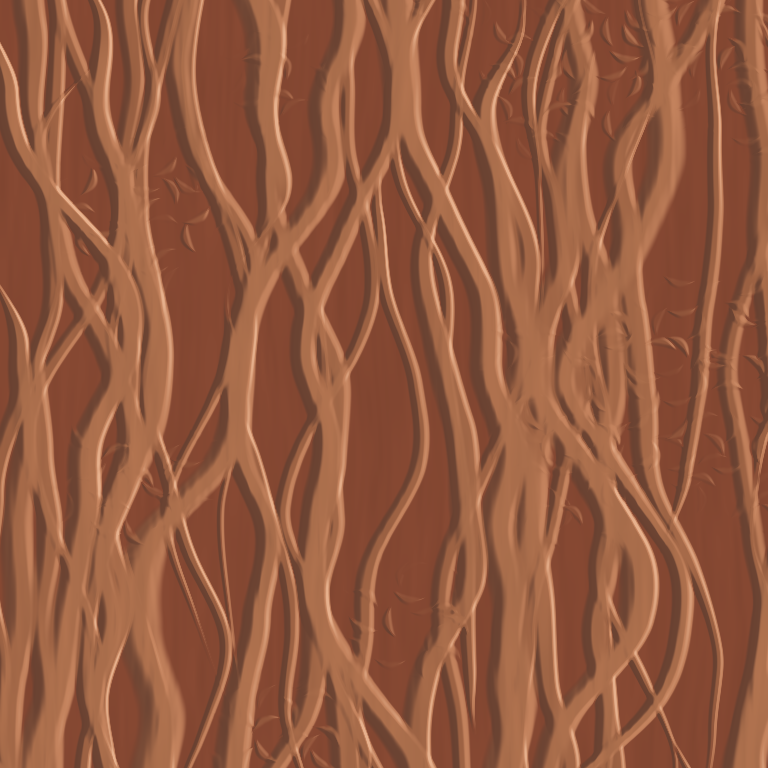
Write a WebGL 2 fragment shader that draws this texture.

```glsl
#version 300 es
precision highp float;
// Fibrous tree bark: wandering, merging vertical ridges with small flakes, lit from the right.
uniform vec2 u_resolution;
out vec4 fragColor;

float hash(vec2 p) {
  vec3 q = fract(p.xyx * 0.1031);
  q += dot(q, q.yzx + 33.33);
  return fract((q.x + q.y) * q.z);
}

float noise(vec2 p) {
  vec2 i = floor(p), f = fract(p);
  f = f * f * (3.0 - 2.0 * f);
  return mix(mix(hash(i), hash(i + vec2(1, 0)), f.x),
             mix(hash(i + vec2(0, 1)), hash(i + vec2(1, 1)), f.x), f.y);
}

// Smooth random curve along t, different for each seed.
float curve(float t, float seed) {
  float i = floor(t), f = fract(t);
  f = f * f * (3.0 - 2.0 * f);
  return mix(hash(vec2(i, seed)), hash(vec2(i + 1.0, seed)), f);
}

// Ridges: strands that drift sideways, swell, taper out and fuse.
float strands(vec2 p) {
  float height = 0.0;
  for (int layer = 0; layer < 3; layer++) {
    float l = float(layer);
    float count = 9.0 + 3.0 * l;
    float column = floor(p.x * count);
    for (int k = -2; k <= 2; k++) {
      float id = column + float(k);
      float seed = id * 7.0 + l * 211.0 + 40.0;
      float phase = hash(vec2(seed, 3.0)) * 9.0 + 5.0;
      float drift = 2.0 * (curve(p.y * 3.3 + phase, seed) - 0.5)
                  + 0.4 * (curve(p.y * 9.0 + phase, seed + 1.0) - 0.5);
      float center = (id + 0.5 + drift) / count;
      float swell = curve(p.y * 2.6 + phase, seed + 2.0);
      float presence = smoothstep(0.12, 0.4, swell + 0.12 - 0.06 * l);
      float halfWidth = (0.031 - 0.008 * l) * (0.3 + 0.8 * swell) * (0.25 + 0.75 * presence);
      float d = (p.x - center) / halfWidth;
      float crest = mix(0.1, 0.72, curve(p.y * 5.0 + phase, seed + 3.0));
      float profile = smoothstep(-1.1, -0.1, d) * (1.0 - smoothstep(crest, 1.0, d));
      float s = profile * presence * (0.92 - 0.17 * l);
      height += s - height * s;
    }
  }
  return height;
}

// Curled flakes, gathered in patches.
float flakes(vec2 p) {
  vec2 g = p * 30.0, cell = floor(g);
  float height = 0.0;
  for (int j = -1; j <= 1; j++) {
    for (int i = -1; i <= 1; i++) {
      vec2 id = cell + vec2(i, j);
      vec2 q = g - id - vec2(hash(id + 11.0), hash(id + 47.0));
      float angle = 6.2832 * hash(id + 83.0);
      q = mat2(cos(angle), -sin(angle), sin(angle), cos(angle)) * q;
      q.y += 0.6 * q.x * q.x;
      float petal = 1.0 - abs(q.y) / 0.24 - q.x * q.x / 0.5;
      float patchy = smoothstep(0.5, 0.72, noise(id * 0.19 + 60.0));
      height = max(height, smoothstep(0.0, 0.9, petal) * patchy * (0.4 + 0.6 * hash(id + 5.0)));
    }
  }
  return height;
}

// Fine grain drawn out along the trunk.
float fibres(vec2 p) {
  float bend = 0.02 * noise(p * 5.0);
  return 0.6 * noise(vec2((p.x + bend) * 85.0, p.y * 8.0))
       + 0.4 * noise(vec2((p.x + bend) * 170.0, p.y * 17.0 + 30.0));
}

float relief(vec2 p) {
  float ridge = strands(p);
  return ridge + 0.32 * flakes(p) * (1.0 - 0.8 * ridge) + fibres(p) * (0.05 + 0.15 * ridge);
}

void main() {
  vec2 p = gl_FragCoord.xy / u_resolution.y;
  float e = 0.0018;
  float here = relief(p);
  float slopeX = (relief(p + vec2(e, 0)) - relief(p - vec2(e, 0))) / (2.0 * e);
  float slopeY = (relief(p + vec2(0, e)) - here) / e;
  float light = -(slopeX + 0.3 * slopeY) * 0.012;

  // Base tones from the hollows up to the crests.
  vec3 color = mix(vec3(0.52, 0.28, 0.195), vec3(0.61, 0.38, 0.26), smoothstep(0.07, 0.5, here));
  color = mix(color, vec3(0.69, 0.45, 0.31), smoothstep(0.6, 1.08, here) * 0.8);
  color *= 0.96 + 0.08 * fibres(p + 3.0);

  // Shaded left flanks, lit right flanks and thin glints.
  color = mix(color, vec3(0.40, 0.25, 0.19), 0.9 * smoothstep(0.06, 0.75, -light));
  color = mix(color, vec3(0.79, 0.53, 0.38), 0.85 * smoothstep(0.08, 0.95, light));
  color = mix(color, vec3(0.94, 0.74, 0.60), 0.8 * smoothstep(0.9, 2.2, light));
  fragColor = vec4(color, 1.0);
}
```
